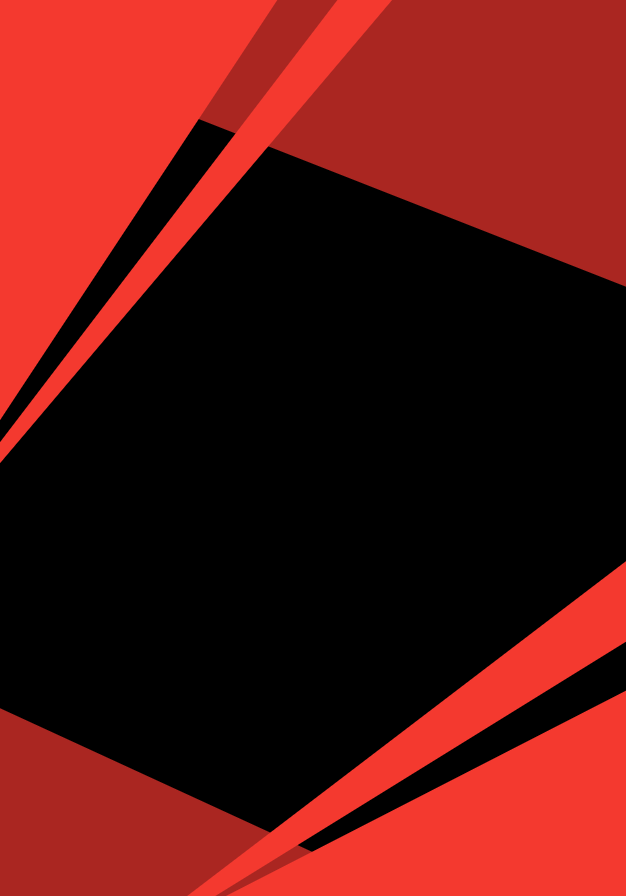
Give the GLSL for this background, as a Shadertoy shader.

```glsl
// Black page with dark red corners, bright red wedges and two tapering diagonal stripes.

const vec3 BLACK = vec3(0.0);
const vec3 DARK_RED = vec3(0.665, 0.15, 0.13);
const vec3 BRIGHT_RED = vec3(0.957, 0.222, 0.185);

// Smooth coverage of the half plane above the line from left to right.
float above(vec2 uv, vec2 left, vec2 right) {
    vec2 along = (right - left) * iResolution.xy;
    vec2 offset = (uv - left) * iResolution.xy;
    float dist = (along.x * offset.y - along.y * offset.x) / length(along);
    return clamp(dist + 0.5, 0.0, 1.0);
}

float below(vec2 uv, vec2 left, vec2 right) {
    return 1.0 - above(uv, left, right);
}

// Band between an upper and a lower line, each packed as (left, right).
float stripe(vec2 uv, vec4 upper, vec4 lower) {
    return max(below(uv, upper.xy, upper.zw) - below(uv, lower.xy, lower.zw), 0.0);
}

void mainImage(out vec4 fragColor, in vec2 fragCoord) {
    vec2 uv = fragCoord / iResolution.xy;

    // Dark corners at the top right and bottom left
    float corners = max(above(uv, vec2(0.318, 0.867), vec2(1.0, 0.680)),
                        below(uv, vec2(0.0, 0.2096), vec2(0.498, 0.0495)));

    // Bright wedges at the top left and bottom right
    float wedges = max(above(uv, vec2(0.0, 0.531), vec2(0.443, 1.0)),
                       below(uv, vec2(0.361, 0.0), vec2(1.0, 0.2292)));

    // Bright stripes running beside the wedges
    float topStripe = stripe(uv, vec4(0.0, 0.5065, 0.539, 1.0),
                                 vec4(0.0, 0.483, 0.6264, 1.0));
    float bottomStripe = stripe(uv, vec4(0.299, 0.0, 1.0, 0.3737),
                                    vec4(0.344, 0.0, 1.0, 0.2838));

    // Layers from back to front
    vec3 color = mix(BLACK, DARK_RED, corners);
    color = mix(color, BRIGHT_RED, max(wedges, max(topStripe, bottomStripe)));
    fragColor = vec4(color, 1.0);
}
```
